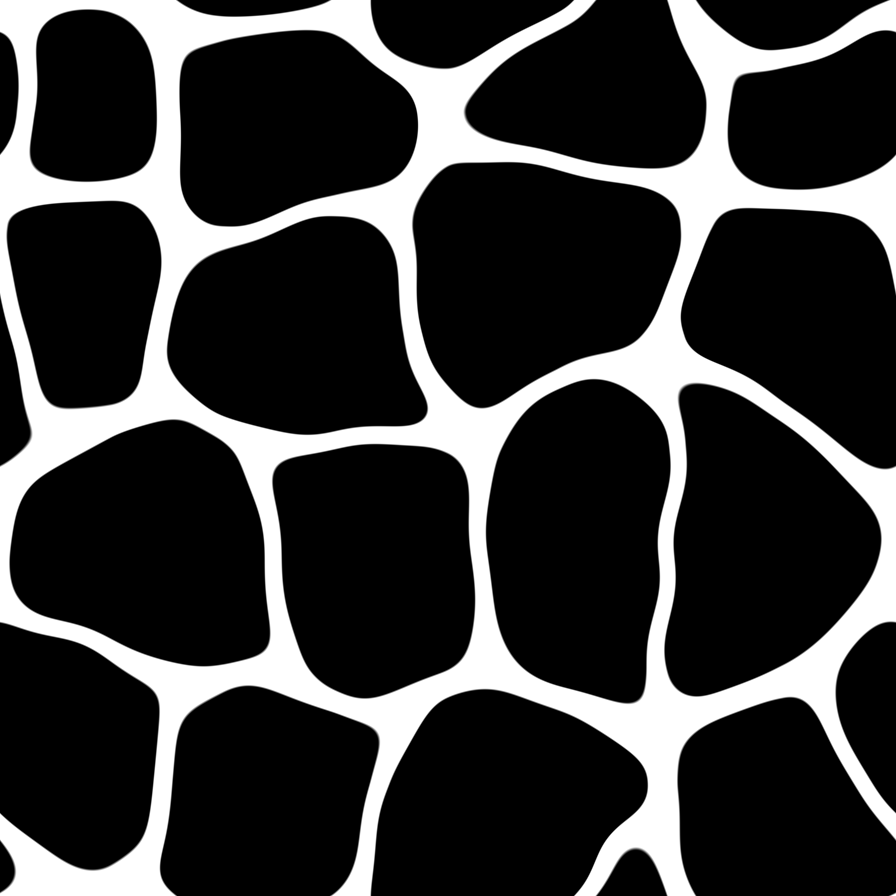
A three.js fragment shader for this pattern:

```glsl
// Tiling network of white walls around rounded black cells.
// Voronoi edges are bent by wrapping noise, and the distances to all edges are
// blended with a smooth minimum, which fills the corners where walls meet.

varying vec2 vUv;

const vec3 CELL_COLOR = vec3(0.0);
const vec3 WALL_COLOR = vec3(1.0);

const float GRID = 4.0;           // cells across and up
const float JITTER = 0.78;        // scatter of the cell centres
const float HALF_WIDTH = 0.0088;  // half the wall thickness
const float CORNER = 0.019;       // roundness of the cell corners
const float EDGE_SOFT = 0.0011;   // half the width of the smoothed rim
const float WARP_GRID = 8.0;      // bends across and up
const float WARP_AMOUNT = 0.027;  // strength of the bends
const float WARP_STEP = 0.002;    // step for the slope of the warp
const float SITE_SEED = 23.0;
const float WARP_SEED = 71.0;

vec2 hash2(vec2 p) {
  vec3 q = fract(p.xyx * vec3(0.1031, 0.1030, 0.0973));
  q += dot(q, q.yzx + 33.33);
  return fract((q.xx + q.yz) * q.zy);
}

vec2 warpKnot(vec2 knot) {
  return hash2(mod(knot, WARP_GRID) + WARP_SEED) * 2.0 - 1.0;
}

// Wrapping value noise with two channels, from -1 to 1
vec2 warpNoise(vec2 uv) {
  vec2 p = uv * WARP_GRID;
  vec2 i = floor(p);
  vec2 f = p - i;
  f = f * f * f * (f * (f * 6.0 - 15.0) + 10.0);
  vec2 low = mix(warpKnot(i), warpKnot(i + vec2(1.0, 0.0)), f.x);
  vec2 high = mix(warpKnot(i + vec2(0.0, 1.0)), warpKnot(i + 1.0), f.x);
  return mix(low, high, f.y);
}

vec2 bend(vec2 uv) {
  return uv + WARP_AMOUNT * warpNoise(uv);
}

// Centre of a cell in canvas units
vec2 site(vec2 cell) {
  vec2 offset = hash2(mod(cell, GRID) + SITE_SEED) - 0.5;
  return (cell + 0.5 + JITTER * offset) / GRID;
}

// Rounded distance from a point to the walls around it
float wallDistance(vec2 uv) {
  vec2 p = bend(uv);
  vec2 slopeX = (bend(uv + vec2(WARP_STEP, 0.0)) - p) / WARP_STEP;
  vec2 slopeY = (bend(uv + vec2(0.0, WARP_STEP)) - p) / WARP_STEP;
  vec2 home = floor(p * GRID);

  // Nearest centre
  vec2 nearest = vec2(0.0);
  float best = 1e3;
  for (int y = -2; y <= 2; y++) {
    for (int x = -2; x <= 2; x++) {
      vec2 toSite = site(home + vec2(x, y)) - p;
      float d = dot(toSite, toSite);
      if (d < best) {
        best = d;
        nearest = toSite;
      }
    }
  }

  // Smooth minimum over the edges shared with the other centres
  float sum = 0.0;
  for (int y = -2; y <= 2; y++) {
    for (int x = -2; x <= 2; x++) {
      vec2 toSite = site(home + vec2(x, y)) - p;
      vec2 across = toSite - nearest;
      if (dot(across, across) > 1e-6) {
        vec2 normal = normalize(across);
        float d = dot(0.5 * (nearest + toSite), normal);
        // Undo the stretch of the warp so that walls keep their thickness
        float stretch = length(vec2(dot(slopeX, normal), dot(slopeY, normal)));
        sum += exp(-d / (max(stretch, 0.3) * CORNER));
      }
    }
  }
  return -CORNER * log(max(sum, 1e-20));
}

void main() {
  float d = wallDistance(vUv);
  float cell = smoothstep(HALF_WIDTH - EDGE_SOFT, HALF_WIDTH + EDGE_SOFT, d);
  gl_FragColor = vec4(mix(WALL_COLOR, CELL_COLOR, cell), 1.0);
}
```
